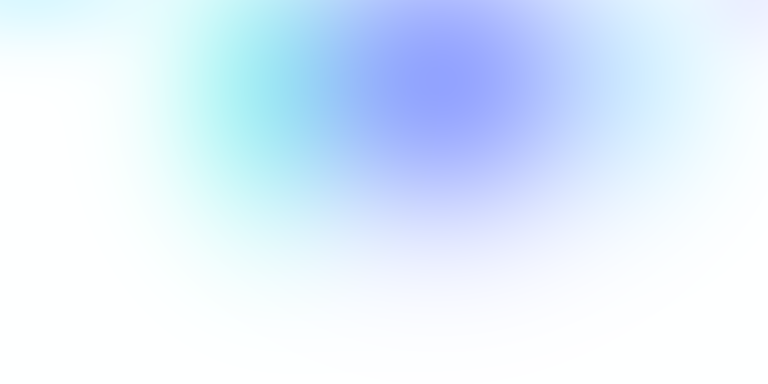
A Shadertoy shader for this background:

```glsl
// Canvas space: x runs 0..2, y runs 0..1
const vec2 CANVAS = vec2(2.0, 1.0);
const vec3 PAPER = vec3(0.998, 1.0, 1.0);

// Glow centres and radii
const vec2 INDIGO_POS = vec2(1.15, 0.79);
const vec2 INDIGO_SIZE = vec2(0.36, 0.34);
const vec2 AQUA_POS = vec2(0.70, 0.77);
const vec2 AQUA_SIZE = vec2(0.25, 0.34);
const vec2 SKY_POS = vec2(1.65, 0.80);
const vec2 SKY_SIZE = vec2(0.25, 0.30);
const vec2 LEFT_POS = vec2(0.08, 1.03);
const vec2 LEFT_SIZE = vec2(0.30, 0.14);
const vec2 RIGHT_POS = vec2(1.97, 1.02);
const vec2 RIGHT_SIZE = vec2(0.15, 0.15);

// Light absorbed per channel at each glow centre
const vec3 INDIGO_INK = vec3(0.54, 0.45, 0.0);
const vec3 AQUA_INK = vec3(0.36, 0.005, 0.045);
const vec3 SKY_INK = vec3(0.13, 0.02, 0.0);
const vec3 LEFT_INK = vec3(0.16, 0.03, 0.0);
const vec3 RIGHT_INK = vec3(0.06, 0.06, 0.0);

// Soft elliptical falloff
float glow(vec2 p, vec2 center, vec2 size) {
    vec2 d = (p - center) / size;
    return exp(-dot(d, d));
}

void mainImage(out vec4 fragColor, in vec2 fragCoord) {
    vec2 p = fragCoord / iResolution.xy * CANVAS;

    // Main band of colour
    vec3 ink = INDIGO_INK * glow(p, INDIGO_POS, INDIGO_SIZE);
    ink += AQUA_INK * glow(p, AQUA_POS, AQUA_SIZE);
    ink += SKY_INK * glow(p, SKY_POS, SKY_SIZE);

    // Faint corner tints
    ink += LEFT_INK * glow(p, LEFT_POS, LEFT_SIZE);
    ink += RIGHT_INK * glow(p, RIGHT_POS, RIGHT_SIZE);

    // Overlapping inks filter the paper white
    fragColor = vec4(PAPER * exp(-ink), 1.0);
}
```
